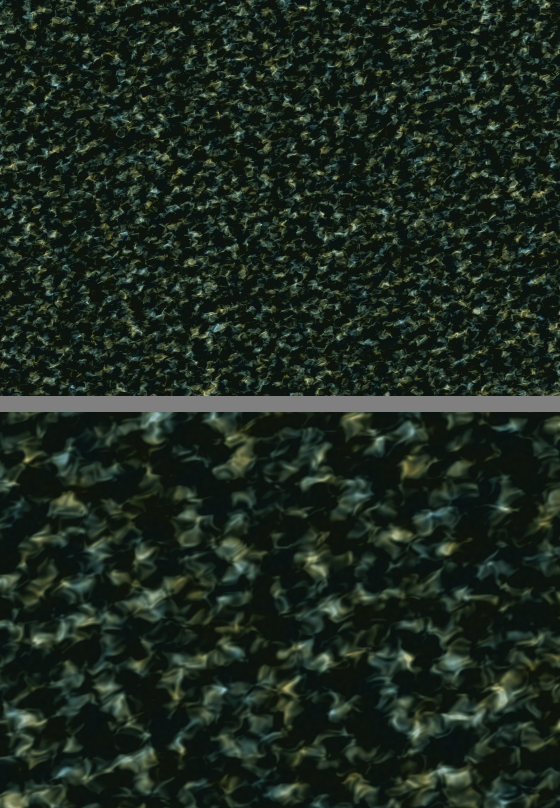
Top, the full canvas; bottom, a detail of the centre.
This texture is drawn by a Shadertoy shader. Its source:

```glsl
const int STOP_COUNT = 7;

// Pseudo-random unit gradient for a lattice cell
vec2 cellGradient(vec2 cell, uint seed) {
    uvec2 q = uvec2(ivec2(cell));
    uint h = q.x * 1597u + q.y * 51749u + seed * 7919u;
    h = (h ^ (h >> 15)) * 73244475u;
    h = (h ^ (h >> 13)) * 73244475u;
    h ^= h >> 16;
    float angle = float(h & 65535u) / 65536.0 * 6.28318;
    return vec2(cos(angle), sin(angle));
}

// Signed gradient noise with quintic fade
float gradientNoise(vec2 p, uint seed) {
    vec2 cell = floor(p);
    vec2 f = p - cell;
    vec2 w = f * f * f * (f * (f * 6.0 - 15.0) + 10.0);
    vec2 e = vec2(1.0, 0.0);
    float a = dot(cellGradient(cell, seed), f);
    float b = dot(cellGradient(cell + e.xy, seed), f - e.xy);
    float c = dot(cellGradient(cell + e.yx, seed), f - e.yx);
    float d = dot(cellGradient(cell + e.xx, seed), f - e.xx);
    return mix(mix(a, b, w.x), mix(c, d, w.x), w.y);
}

// Stretch the grain along a tilted axis
vec2 alignGrain(vec2 p, float tilt, vec2 density) {
    vec2 axis = vec2(cos(tilt), sin(tilt));
    return vec2(dot(p, axis), dot(p, vec2(-axis.y, axis.x))) * density;
}

// Displace coordinates to make ragged flake outlines
vec2 raggedWarp(vec2 p, float frequency, float amount) {
    vec2 q = p * frequency;
    return p + amount * vec2(gradientNoise(q, 11u), gradientNoise(q, 12u));
}

// Mineral density, scaled to roughly unit deviation
float mineralField(vec2 p) {
    float flakes = gradientNoise(p * 45.0, 1u);
    float edges = gradientNoise(p * 93.0, 2u);
    float specks = gradientNoise(p * 185.0, 3u);
    float clusters = gradientNoise(p * 14.0, 4u);
    return (flakes + 0.65 * edges + 0.45 * specks + 0.3 * clusters) / 0.283;
}

// Dark ground rising through green flakes to pale crystal
vec3 stoneColor(float density) {
    vec3 colors[STOP_COUNT] = vec3[](
        vec3(0.046, 0.074, 0.056), vec3(0.09, 0.15, 0.10),
        vec3(0.17, 0.23, 0.18), vec3(0.24, 0.31, 0.23),
        vec3(0.33, 0.40, 0.31), vec3(0.44, 0.52, 0.42),
        vec3(0.62, 0.69, 0.61));
    float stops[STOP_COUNT] = float[](-0.3, 0.3, 0.84, 1.3, 1.78, 2.3, 3.0);
    vec3 color = colors[0];
    for (int i = 1; i < STOP_COUNT; i++) {
        float t = (density - stops[i - 1]) / (stops[i] - stops[i - 1]);
        color = mix(color, colors[i], clamp(t, 0.0, 1.0));
    }
    return color;
}

// Drift between olive and cool grey-green
vec3 mineralTint(vec2 p, float strength) {
    float warmth = gradientNoise(p * 30.0, 5u) + 0.6 * gradientNoise(p * 80.0, 6u);
    return 1.0 + strength * warmth * vec3(1.0, 0.1, -1.1);
}

void mainImage(out vec4 fragColor, in vec2 fragCoord) {
    vec2 uv = fragCoord / iResolution.y;
    vec2 grain = alignGrain(uv, 0.35, vec2(0.8, 1.1));
    vec2 ragged = raggedWarp(grain, 70.0, 0.008);

    vec3 color = stoneColor(mineralField(ragged)) * mineralTint(grain, 0.38);

    // Faint polish grain over the whole slab
    color *= 1.0 + 0.2 * gradientNoise(uv * 210.0, 7u);
    fragColor = vec4(clamp(color, 0.0, 1.0), 1.0);
}
```
